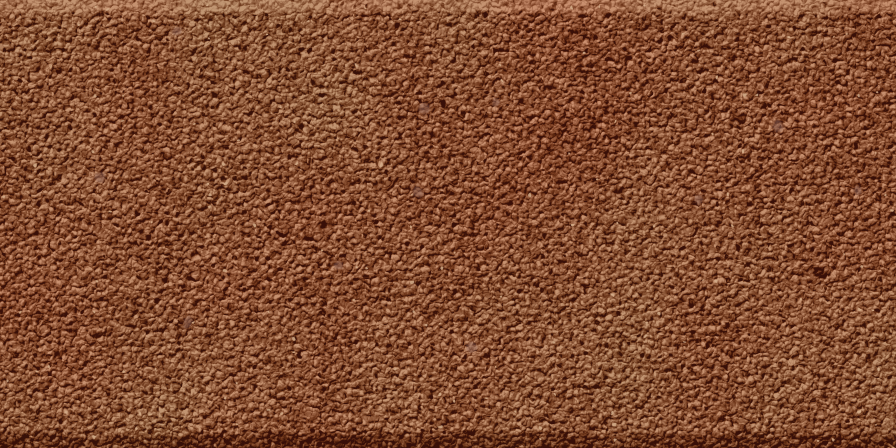
Give the GLSL for this texture, as a Shadertoy shader.

```glsl
// Face of a rough, sandy red-brown brick, lit from above and slightly left.
// Cellular domes form the grains; their slope and depth give a tone that
// picks a clay colour. Pits, pebbles, pale sand and worn edges go on top.

#define GRAIN_FREQ 88.0
#define RELIEF 2.4
#define DEPTH 1.5
#define MEAN_HEIGHT 0.46
#define BRIGHTNESS 0.12
#define PIT_SHARE 0.30
#define PIT_DARKNESS 2.1
#define MOTTLE 0.36
#define TOP_EDGE 0.974
#define BOTTOM_EDGE 0.034
#define LIGHT_DIR vec2(-0.4, 0.92)

vec2 hash2(vec2 cell) {
    vec3 q = fract(cell.xyx * vec3(0.1031, 0.1030, 0.0973));
    q += dot(q, q.yzx + 33.33);
    return fract((q.xx + q.yz) * q.zy);
}

// Layered sines, roughly -1 to 1, for slow variation
float waves(vec2 p) {
    float sum = 0.0, amp = 0.5;
    for (int i = 0; i < 4; i++) {
        p = mat2(0.8, 0.6, -0.6, 0.8) * p * 1.7 + 2.3;
        sum += amp * sin(p.x + 1.3 * sin(p.y)) * cos(0.8 * p.y);
        amp *= 0.7;
    }
    return sum;
}

// Height of packed round grains, each with its own level
float grains(vec2 q) {
    vec2 base = floor(q);
    float top = -1.0;
    for (int y = -1; y <= 1; y++)
    for (int x = -1; x <= 1; x++) {
        vec2 cell = base + vec2(x, y);
        vec2 offset = cell + hash2(cell) - q;
        float level = 0.3 + 0.7 * hash2(cell + 57.0).x;
        top = max(top, level - 1.3 * dot(offset, offset));
    }
    return top;
}

// Tone of one grain layer: lit slopes bright, gaps dark
float grainTone(vec2 q) {
    float here = grains(q);
    float slope = here - grains(q + 0.4 * LIGHT_DIR);
    return RELIEF * slope + DEPTH * (here - MEAN_HEIGHT);
}

// Sparse soft spots: share of cells filled, radius in cell units
float spots(vec2 p, float freq, float share, float radius) {
    vec2 q = p * freq;
    vec2 cell = floor(q);
    vec2 centre = 0.3 + 0.4 * hash2(cell + freq);
    vec2 pick = hash2(cell + freq + 19.0);
    float size = radius * (0.55 + 0.45 * pick.y);
    float cover = 1.0 - smoothstep(0.5 * size, size, length(fract(q) - centre));
    return cover * step(pick.x, share);
}

// Clay colour for a tone centred on 0 with unit spread
vec3 clay(float tone) {
    vec3 c = vec3(0.22, 0.06, 0.03);
    c = mix(c, vec3(0.35, 0.15, 0.06), smoothstep(-2.1, -1.2, tone));
    c = mix(c, vec3(0.45, 0.22, 0.11), clamp((tone + 1.25) / 0.67, 0.0, 1.0));
    c = mix(c, vec3(0.53, 0.31, 0.19), clamp((tone + 0.58) / 0.68, 0.0, 1.0));
    c = mix(c, vec3(0.61, 0.39, 0.27), clamp((tone - 0.10) / 0.76, 0.0, 1.0));
    return mix(c, vec3(0.75, 0.54, 0.41), clamp((tone - 0.86) / 1.0, 0.0, 1.2));
}

vec3 brick(vec2 p) {
    // Ragged outlines for grains and spots
    vec2 rough = p + 0.005 * vec2(waves(p * 50.0), waves(p.yx * 50.0 + 9.0));

    // Grain relief in two sizes
    float tone = BRIGHTNESS + 0.95 * grainTone(rough * GRAIN_FREQ);
    tone += 0.75 * grainTone(rough.yx * vec2(-1.0, 1.0) * 0.0 + rough * GRAIN_FREQ * 1.8 + 31.0);

    // Pits with a lit lower lip, and a few wide hollows
    float pit = spots(rough, 41.0, PIT_SHARE, 0.3);
    float lip = spots(rough + 0.008 * LIGHT_DIR, 41.0, PIT_SHARE, 0.3);
    tone += 0.8 * lip * (1.0 - pit) - PIT_DARKNESS * pit;
    tone -= 2.0 * spots(rough * vec2(0.8, 1.2), 5.0, 0.1, 0.09);

    // Cloudy mottling with an olive bloom at upper left
    vec2 bloom = p - vec2(0.6, 0.75);
    float cloud = waves(p * 2.2 + 4.0) + 0.6 * exp(-5.0 * dot(bloom, bloom));
    tone += MOTTLE * cloud + 0.2 * waves(p * 9.0);

    // Worn bright top edge and shaded bottom edge
    float wobble = 0.004 * waves(p * 14.0);
    float topEdge = smoothstep(-0.005, 0.005, p.y + wobble - TOP_EDGE);
    float bottomEdge = 1.0 - smoothstep(-0.014, 0.008, p.y + wobble - BOTTOM_EDGE);
    tone = mix(tone, 0.7 * tone + 1.1, topEdge) - 1.3 * bottomEdge;

    // Olive and rusty tints, then pebbles and pale sand
    vec3 colour = clay(tone) * (1.0 + 0.05 * cloud * vec3(-0.6, 0.7, 0.5));
    float pebble = spots(rough, 6.0, 0.2, 0.1);
    colour = mix(colour, vec3(0.56, 0.40, 0.35), 0.5 * pebble);
    float sand = spots(rough, 31.0, 0.07, 0.15);
    return mix(colour, vec3(0.84, 0.69, 0.55), 0.85 * sand);
}

void mainImage(out vec4 fragColor, in vec2 fragCoord) {
    // Four samples per pixel smooth the edges
    vec3 sum = vec3(0.0);
    for (int i = 0; i < 4; i++) {
        vec2 shift = vec2(i % 2, i / 2) * 0.5 - 0.25;
        sum += brick((fragCoord + shift) / iResolution.y);
    }
    fragColor = vec4(sum / 4.0, 1.0);
}
```
